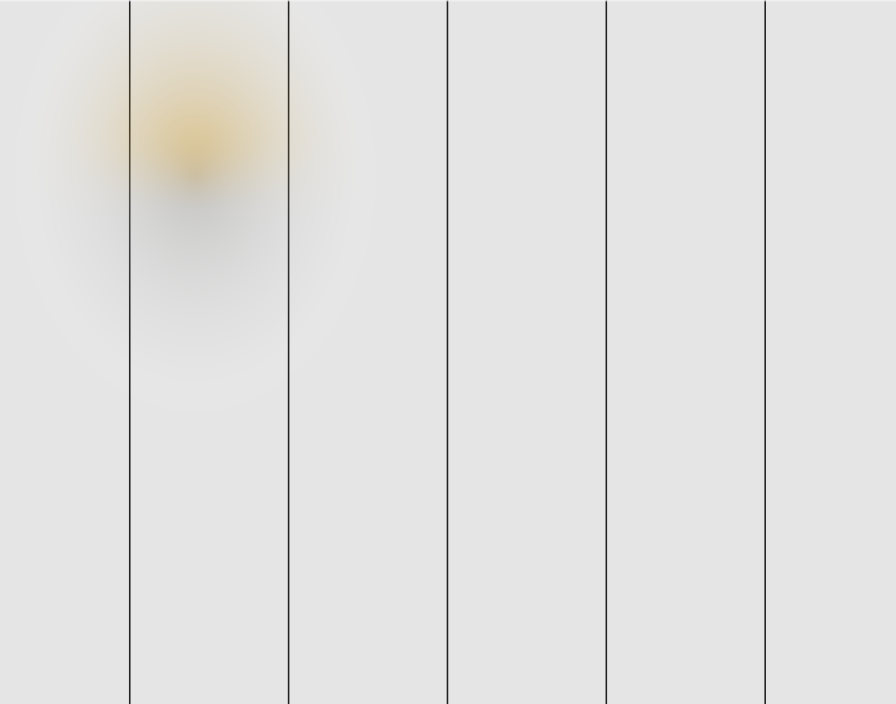
Reproduce this background procedurally as a Shadertoy shader.

```glsl
// A pale grey sheet ruled by evenly spaced thin dark vertical lines,
// under a soft oval glow that turns from gold above to grey below.
// The glow is a squared radial falloff with a vertical tint and a faint rim.

const vec3 PAPER = vec3(0.898);
const vec3 INK = vec3(0.13);
const vec3 GOLD = vec3(0.82, 0.665, 0.31);
const vec3 SHADE = vec3(0.705, 0.70, 0.695);
const vec3 HIGHLIGHT = vec3(0.96);

// Share of a pixel covered by a band of the given width around zero
float bandCoverage(float offset, float width, float pixel) {
    float right = min(offset + 0.5 * pixel, 0.5 * width);
    float left = max(offset - 0.5 * pixel, -0.5 * width);
    return clamp((right - left) / pixel, 0.0, 1.0);
}

// Signed distance to the nearest line of an even vertical grid
float gridOffset(float x, float firstLine, float spacing) {
    return (fract((x - firstLine) / spacing + 0.5) - 0.5) * spacing;
}

// Distance from an oval's centre, equal to one on its edge
float ovalRadius(vec2 uv, vec2 centre, vec2 radii) {
    return length((uv - centre) / radii);
}

// Lay the glow over a colour
vec3 addGlow(vec3 base, vec2 uv, vec2 centre, vec2 radii, float strength) {
    float radius = ovalRadius(uv, centre, radii);
    float falloff = max(1.0 - radius, 0.0);
    vec3 tint = mix(SHADE, GOLD, smoothstep(0.685, 0.826, uv.y));
    vec3 color = mix(base, tint, strength * falloff * falloff);
    float rim = smoothstep(0.70, 0.92, radius) * (1.0 - smoothstep(0.98, 1.02, radius));
    return color + 0.005 * rim;
}

void mainImage(out vec4 fragColor, in vec2 fragCoord) {
    vec2 uv = fragCoord / iResolution.xy;
    vec2 pixel = 1.0 / iResolution.xy;

    // Ruled sheet
    float offset = gridOffset(uv.x, 0.1448, 0.1773);
    vec3 color = mix(PAPER, INK, bandCoverage(offset, 0.00176, pixel.x));

    // Oval glow
    color = addGlow(color, uv, vec2(0.218, 0.751), vec2(0.2005, 0.335), 0.7);

    // Thin bright strip along the top edge
    float topStrip = bandCoverage(uv.y - 1.0, 0.004, pixel.y);
    color = mix(color, HIGHLIGHT, 0.7 * topStrip);

    fragColor = vec4(color, 1.0);
}
```
